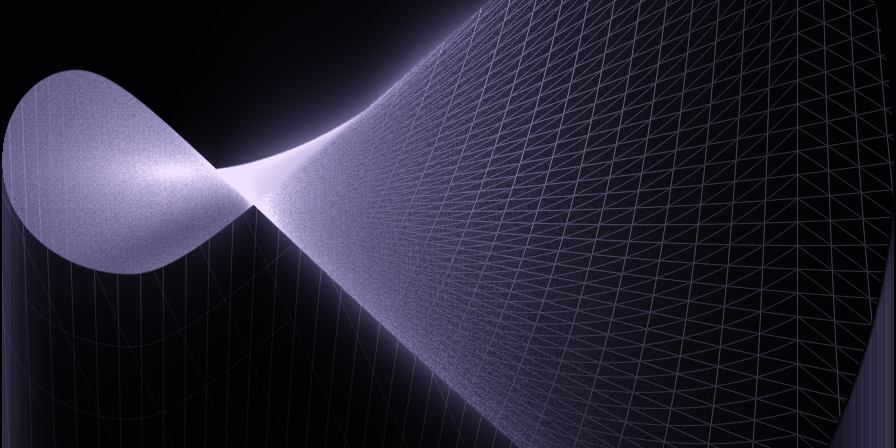
This background is drawn by a WebGL 1 fragment shader. Its source:

```glsl
precision highp float;

uniform vec2 u_resolution;

const vec2 CREST = vec2(0.17, 0.844);    // top of the left lobe
const vec2 TROUGH = vec2(0.29, 0.388);   // bottom of the left lobe
const vec2 CORE = vec2(0.39, 0.617);     // brightest point of the twist
const float NECK = 0.568;                // where the two rims cross
const float LEFT_END = 0.005;
const float RIGHT_END = 1.995;
const float FOLD = 1.78;                 // where the mesh turns around
const float COLUMN = 0.07;
const float ROWS = 40.0;
const float LINE_WIDTH = 0.0004;
const float GRAIN_CELLS = 384.0;
const vec3 LINE_COLOR = vec3(0.78, 0.75, 0.92);

float hash(vec2 cell) {
  return fract(sin(dot(cell, vec2(127.1, 311.7))) * 43758.5453);
}

// Elliptic on the left of its apex, hyperbolic on the right
float rim(float d, vec2 radii, float bend, float slope, float droop) {
  if (d < 0.0) return radii.y * (1.0 - sqrt(max(0.0, 1.0 - d * d / (radii.x * radii.x))));
  return sqrt(bend * bend + slope * slope * d * d) - bend - droop * d * d;
}

float fallingRim(float x) {
  return CREST.y - rim(x - CREST.x, vec2(0.165, 0.20), 0.13, 1.08, 0.105);
}

float risingRim(float x) {
  return TROUGH.y + rim(x - TROUGH.x, vec2(0.285, 0.25), 0.122, 0.9, 0.0);
}

float stroke(float distance, float pixel) {
  return 1.0 - smoothstep(0.0, LINE_WIDTH + pixel, abs(distance));
}

float repeatedLine(float coord, float spacing, float pixel) {
  return stroke((0.5 - abs(fract(coord) - 0.5)) * spacing, pixel);
}

// Triangulated net fanning out from the neck
float mesh(vec2 p, float low, float high, float pixel) {
  float squeeze = 1.0 + 0.5 * (p.y - 0.6);
  float u = abs(p.x - FOLD) * squeeze / COLUMN;
  float v = (p.y - low) / max(high - low, 0.01) * ROWS;
  float uStep = COLUMN / squeeze;
  float vStep = max(high - low, 0.01) / ROWS;
  float diagonalStep = uStep * vStep / length(vec2(uStep, vStep));
  float net = max(repeatedLine(u, uStep, pixel), 0.75 * repeatedLine(v, vStep, pixel));
  net = max(net, 0.65 * repeatedLine(u + v, diagonalStep, pixel));
  float strength = smoothstep(0.65, 1.2, p.x) * mix(0.3, 1.0, smoothstep(0.05, 0.7, v / ROWS));
  strength = mix(strength, 0.85, smoothstep(1.2, 1.7, p.x));
  return net * strength * mix(0.46, 0.32, smoothstep(1.2, 1.7, p.x));
}

float lobeTone(vec2 p) {
  float tone = 0.35 + 0.22 * exp(-dot(p - CORE, p - CORE) * 14.0);
  vec2 band = p - vec2(0.42, 0.49);
  float across = band.y - 0.4 * band.x;
  return tone - 0.17 * exp(-across * across * 300.0 - band.x * band.x * 25.0);
}

float sheetTone(vec2 p, float low, float high) {
  float reach = (p.x - 0.53) / 0.66;
  float fade = exp(-reach * reach);
  float rims = exp(-(p.y - low) / 0.08) + 0.7 * exp(-abs(high - p.y) / 0.08);
  return fade * (0.39 + 0.19 * rims) + 0.28 * exp(-length(p - vec2(NECK, 0.54)) / 0.1);
}

void main() {
  float pixel = 1.0 / u_resolution.y;
  vec2 p = gl_FragCoord.xy * pixel;
  float falling = fallingRim(p.x);
  float rising = risingRim(p.x);
  float bottom = min(falling, rising);
  float inner = max(falling, rising);
  float ridgeX = p.x - 0.48;
  float ridge = 0.622 + 0.131 * ridgeX + 0.785 * ridgeX * ridgeX;
  float top = p.x > 0.35 ? max(inner, ridge) : inner;
  float edge = RIGHT_END - 0.357 * (p.y - 0.65) * (p.y - 0.65);
  float soft = 1.3 * pixel;

  // Silhouette
  float inside = smoothstep(-soft, soft, p.y - bottom) * smoothstep(-soft, soft, top - p.y);
  inside *= smoothstep(-soft, soft, edge - p.x) * step(LEFT_END, p.x);
  float right = smoothstep(NECK - 0.03, NECK + 0.03, p.x);

  // Grainy surface and the bright folded wedge
  float tone = mix(lobeTone(p), sheetTone(p, falling, rising), right);
  float grain = hash(floor(p * GRAIN_CELLS)) - 0.5;
  tone *= 1.0 + grain * mix(0.2, 0.5, smoothstep(0.7, 1.15, p.x));
  float wedge = smoothstep(-0.012, 0.012, p.y - inner) * smoothstep(0.44, 0.5, p.x);
  wedge *= 1.0 - smoothstep(0.75, 0.95, p.x);
  tone = mix(tone, 0.78 - 0.4 * max(ridgeX, 0.0), wedge);
  tone += 0.45 * exp(-length((p - CORE) * vec2(7.0, 24.0)));
  float neckX = (p.x - 0.53) / 0.1;
  tone += 0.32 * exp(-abs(p.y - falling) / 0.022 - neckX * neckX);
  tone += 0.25 * right * exp(-abs(top - p.y) / 0.015) * (1.0 - smoothstep(0.8, 1.2, p.x));

  // Halo around the twist
  float above = max(p.y - top, 0.0);
  float below = max(bottom - p.y, 0.0);
  float haloSpan = smoothstep(0.36, 0.68, p.x) * (1.0 - smoothstep(0.9, 1.3, p.x));
  float halo = above > 0.0 ? haloSpan * (0.32 * exp(-above / 0.045) + 0.09 * exp(-above / 0.16)) : 0.0;
  halo += below > 0.0 ? haloSpan * 0.2 * exp(-below / 0.045) + 0.05 * exp(-below / 0.12) : 0.0;

  // Hanging curtains at both ends
  float streak = 0.85 + 0.15 * sin(p.x * 520.0) * sin(p.x * 190.0);
  float leftCurtain = step(LEFT_END, p.x) * exp(-p.x / 0.045) * smoothstep(0.0, 0.05, 0.64 - p.y);
  float rightCurtain = smoothstep(0.0, 0.01, p.x - edge) * step(p.x, RIGHT_END);
  rightCurtain *= (1.0 - smoothstep(0.3, 0.68, p.y)) * smoothstep(1.75, 2.0, p.x);
  float outside = halo + streak * (0.26 * leftCurtain + 0.22 * rightCurtain);

  // Faint threads and echoed arcs below the body
  float lean = p.x + (p.y - 0.5) * (0.04 - 0.28 * p.x * p.x);
  float threads = repeatedLine(lean / 0.052, 0.052, pixel);
  threads += 0.5 * repeatedLine((p.x + 0.45 * p.y) / 0.13, 0.118, pixel);
  for (int i = 1; i <= 2; i++) {
    threads += 0.8 * stroke(p.y - rising + 0.162 * float(i), pixel) * step(p.x, 0.65);
  }
  threads *= step(p.y, bottom) * step(LEFT_END, p.x) * (0.06 + 0.13 * exp(-below / 0.12));
  float lobeThreads = repeatedLine(lean / 0.03, 0.03, pixel) * 0.14 * (1.0 - smoothstep(0.03, 0.2, p.x));

  float light = clamp(mix(outside, tone, inside), 0.0, 0.93);
  vec3 color = light * vec3(1.0, 0.94, 1.52 - 0.5 * light);
  float lines = mix(threads, mix(lobeThreads, mesh(p, falling, rising, pixel), right), inside);
  color += LINE_COLOR * lines * (1.0 - 0.5 * light);
  gl_FragColor = vec4(color + vec3(0.006, 0.005, 0.01), 1.0);
}
```
